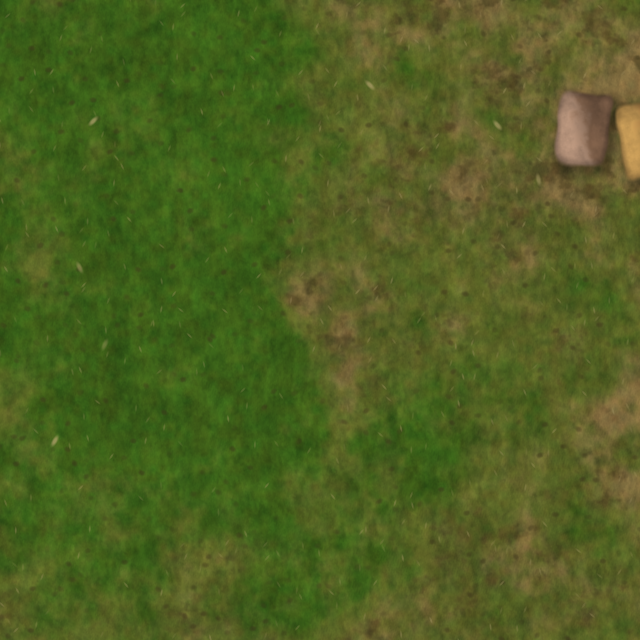
Give the GLSL for this texture, as a WebGL 1 fragment shader.

```glsl
precision highp float;
// Soft-focus patchy lawn: lush grass turning to dry straw, with two small stones.
uniform vec2 u_resolution;

const vec3 LUSH = vec3(0.235, 0.375, 0.095);
const vec3 MEADOW = vec3(0.345, 0.382, 0.145);
const vec3 STRAW = vec3(0.475, 0.400, 0.235);
const vec3 SOIL = vec3(0.285, 0.245, 0.125);
const vec3 HUSK = vec3(0.640, 0.580, 0.390);

float hash(vec2 p) {
  return fract(sin(dot(p, vec2(127.1, 311.7))) * 43758.5453);
}

float noise(vec2 p) {
  vec2 cell = floor(p);
  vec2 f = fract(p);
  f = f * f * (3.0 - 2.0 * f);
  float low = mix(hash(cell), hash(cell + vec2(1.0, 0.0)), f.x);
  float high = mix(hash(cell + vec2(0.0, 1.0)), hash(cell + vec2(1.0, 1.0)), f.x);
  return mix(low, high, f.y);
}

// Rotated octaves, normalised to 0..1.
float fbm(vec2 p, float gain) {
  float sum = 0.0;
  float total = 0.0;
  float weight = 1.0;
  for (int i = 0; i < 4; i++) {
    sum += weight * noise(p);
    total += weight;
    weight *= gain;
    p = mat2(1.6, 1.2, -1.2, 1.6) * p + 17.3;
  }
  return sum / total;
}

mat2 rotation(float angle) {
  float c = cos(angle);
  float s = sin(angle);
  return mat2(c, s, -s, c);
}

// Scattered soft slivers; density is the share of grid cells that hold one.
float flecks(vec2 uv, float cells, float density, vec2 size, float seed) {
  vec2 p = uv * cells;
  float cover = 0.0;
  for (int y = -1; y <= 1; y++) {
    for (int x = -1; x <= 1; x++) {
      vec2 id = floor(p) + vec2(float(x), float(y));
      vec2 centre = id + vec2(hash(id + seed), hash(id + seed + 5.7));
      float tilt = (hash(id + seed + 9.1) - 0.5) * 1.8;
      vec2 q = rotation(tilt) * (p - centre) / size;
      float present = step(hash(id + seed + 3.3), density);
      float strength = mix(0.35, 1.0, hash(id + seed + 7.9));
      cover = max(cover, present * strength * (1.0 - smoothstep(0.2, 1.0, length(q))));
    }
  }
  return cover;
}

// Approximate distance to a rounded, slightly uneven stone.
float stoneDistance(vec2 p, vec2 size, float tilt) {
  vec2 q = rotation(tilt) * p / size;
  q = q * q * q;
  float wobble = 0.14 * (noise(p * 45.0 + 8.0) - 0.5);
  return (pow(length(q), 1.0 / 3.0) - 1.0 + wobble) * size.x;
}

// Places one stone with a contact shadow, a dark rim and a shaded right face.
vec3 addStone(vec3 ground, vec2 p, vec2 size, float tilt, vec3 lit, vec3 shaded) {
  float d = stoneDistance(p, size, tilt);
  float shadowDist = stoneDistance(p - vec2(0.006, -0.008), size, tilt);
  ground *= 1.0 - 0.35 * (1.0 - smoothstep(-0.004, 0.014, shadowDist));
  float mottling = fbm(p * 50.0 + 3.0, 0.55) - 0.5;
  float face = smoothstep(-0.012, 0.014, p.x + 0.25 * p.y + 0.04 * mottling);
  vec3 stone = mix(lit, shaded, face) * (1.0 + 0.45 * mottling);
  stone *= mix(1.0, 0.78, smoothstep(-0.010, 0.0, d));
  return mix(stone, ground, smoothstep(-0.003, 0.003, d));
}

vec3 lawn(vec2 uv) {
  // Dryness grows to the right and along the lower edge.
  float patches = fbm(uv * 5.0 + 2.4, 0.6) - 0.5;
  float clumps = fbm(uv * 17.0 + 31.0, 0.65) - 0.5;
  float side = smoothstep(0.32, 0.72, uv.x + 0.5 * patches);
  float lower = 1.0 - smoothstep(0.02, 0.36, uv.y);
  float dry = 0.13 + 0.45 * side + 0.20 * lower * (1.0 - side);
  dry = clamp(dry + 1.05 * patches + 0.85 * clumps, 0.0, 1.0);
  vec3 color = mix(LUSH, MEADOW, smoothstep(0.0, 0.5, dry));
  color = mix(color, STRAW, smoothstep(0.45, 0.95, dry));

  // Bare hollows, then soft grain and short upright blades.
  float hollow = smoothstep(0.52, 0.76, fbm(uv * vec2(26.0, 30.0) + 60.0, 0.6));
  color = mix(color, SOIL, 0.65 * hollow * smoothstep(0.3, 0.7, dry));
  float grain = fbm(uv * vec2(62.0, 46.0) + 11.0, 0.75) - 0.5;
  float blades = noise(uv * vec2(170.0, 52.0) + 4.0 * clumps) - 0.5;
  color *= 1.0 + 0.50 * grain + 0.10 * blades + 0.30 * clumps;
  color.r += 0.05 * (noise(uv * 75.0 + 90.0) - 0.5);

  color = mix(color, SOIL * 0.8, 0.5 * flecks(uv, 34.0, 0.28, vec2(0.26, 0.20), 13.0));
  color = mix(color, HUSK, 0.40 * flecks(uv, 42.0, 0.22, vec2(0.10, 0.32), 41.0));
  return mix(color, HUSK * 1.1, 0.75 * flecks(uv, 13.0, 0.06, vec2(0.07, 0.17), 73.0));
}

void main() {
  vec2 uv = gl_FragCoord.xy / u_resolution;
  vec3 color = lawn(uv);
  color = addStone(color, uv - vec2(0.911, 0.798), vec2(0.042, 0.058), 0.12,
                   vec3(0.67, 0.54, 0.45), vec3(0.45, 0.34, 0.26));
  color = addStone(color, uv - vec2(1.010, 0.782), vec2(0.043, 0.059), -0.15,
                   vec3(0.73, 0.57, 0.32), vec3(0.60, 0.44, 0.25));
  gl_FragColor = vec4(clamp(color, 0.0, 1.0), 1.0);
}
```
